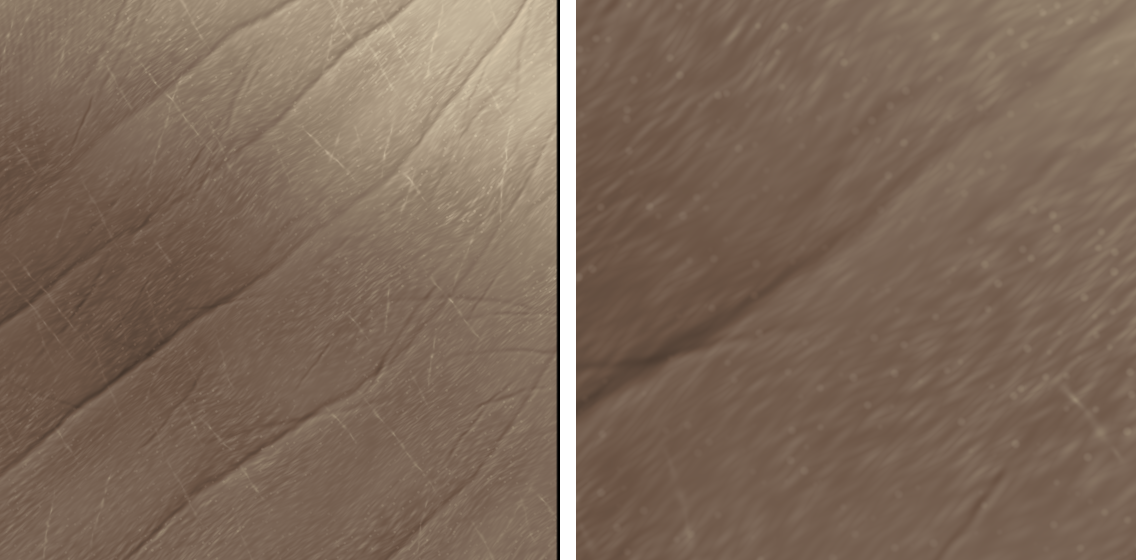
Left: the whole. Right: its middle third, enlarged.
Reproduce this texture procedurally as a Shadertoy shader.

```glsl
// Close view of creased skin: soft uneven light, diagonal folds, beaded pale scratches, short bright streaks.
#define FOLD_SPACING 0.29
#define FOLD_DEPTH 0.25
#define WRINKLES 46
#define WRINKLE_DEPTH 0.18
#define SCRATCHES 64
#define SCRATCH_LIGHT 0.34
#define STREAK_ANGLE 0.80
#define STREAK_LIGHT 0.24
#define RIDGE_COUNT 78.0
#define RIDGE_LIGHT 0.045
#define GLINT_LIGHT 0.22

const float TAU = 6.2831853;

vec2 hash2(vec2 p) {
    vec3 q = fract(p.xyx * vec3(0.1031, 0.1030, 0.0973));
    q += dot(q, q.yzx + 33.33);
    return fract((q.xx + q.yz) * q.zy);
}

vec2 rotate(vec2 p, float a) {
    return vec2(cos(a) * p.x + sin(a) * p.y, cos(a) * p.y - sin(a) * p.x);
}

// Layered sines, about -1 to 1
float waves(vec2 p) {
    return 0.5 * sin(p.x + 1.7 * sin(p.y * 0.8))
         + 0.3 * sin(p.y * 1.9 + 1.3 * sin(p.x * 1.3) + 2.0)
         + 0.2 * sin((p.x - p.y) * 3.1 + 4.0);
}

// Cellular noise: soft spots of random brightness around scattered points
float spots(vec2 p) {
    vec2 id = floor(p);
    float light = 0.0;
    for (int y = -1; y <= 1; y++)
    for (int x = -1; x <= 1; x++) {
        vec2 cell = id + vec2(x, y);
        vec2 h = hash2(cell);
        vec2 d = cell + h - p;
        float power = fract(7.3 * h.x + 13.7 * h.y);
        light = max(light, power * exp(-4.0 * dot(d, d)));
    }
    return light;
}

float bump(float d, float width) {
    return exp(-d * d / (width * width));
}

// Dark groove with a lit lip below it
float groove(float d, float width) {
    return 0.55 * bump(d + 2.0 * width, 1.1 * width) - bump(d, width);
}

// Bent tapered stroke: x along it, y across it, z fade towards its ends
vec3 stroke(vec2 p, vec2 centre, float angle, float halfLength, float bend) {
    vec2 q = rotate(p - centre, angle);
    q.y += bend * q.x * q.x + 0.0022 * waves(vec2(q.x * 70.0, bend * 20.0));
    return vec3(q, 1.0 - smoothstep(0.35, 1.0, abs(q.x) / halfLength));
}

float lightField(vec2 p) {
    float tone = 0.15 + 0.17 * p.x;
    tone += 0.42 * smoothstep(0.45, 1.05, p.y + 0.3 * (p.x - 0.5));
    tone += 0.28 * exp(-7.0 * dot(p - vec2(0.92, 0.97), p - vec2(0.92, 0.97)));
    tone -= 0.20 * exp(-9.0 * dot(p - vec2(0.15, 0.45), p - vec2(0.15, 0.45)));
    tone += 0.10 * exp(-12.0 * dot(p - vec2(0.08, 0.05), p - vec2(0.08, 0.05)));
    return tone + 0.06 * waves(rotate(p, 0.7) * vec2(6.0, 17.0));
}

float folds(vec2 p) {
    float sum = 0.0;
    float height = p.y - 0.15 - 0.78 * p.x - 1.6 * pow(max(p.x - 0.68, 0.0), 2.0);
    for (int i = -2; i <= 2; i++) {
        float k = float(i);
        float path = FOLD_SPACING * k - 0.03 * k * k + 0.022 * waves(vec2(p.x * 9.0, k * 2.3))
                   + 0.003 * waves(vec2(p.x * 60.0, k));
        float d = 0.78 * (height - path);
        float strength = (1.0 - 0.17 * abs(k)) * (0.75 + 0.4 * sin(p.x * 8.0 + k * 2.0));
        float shade = smoothstep(-0.005, 0.005, d) * exp(-max(d, 0.0) / 0.03);
        sum += strength * (groove(d, 0.005) - 0.5 * shade + 0.35 * bump(d + 0.02, 0.016));
    }
    return sum;
}

float wrinkles(vec2 p) {
    float sum = 0.0;
    for (int i = 0; i < WRINKLES; i++) {
        vec2 a = hash2(vec2(i, 11)), b = hash2(vec2(i, 47));
        vec2 centre = vec2(a.x, pow(a.y, 0.75));
        float angle = mix(0.55, 1.1, centre.y) + 0.5 * (b.x - 0.5);
        if (i % 6 == 0) { centre *= vec2(1.0, 0.5); angle = 0.7 * (b.x - 0.5); }
        vec3 s = stroke(p, centre, angle, mix(0.07, 0.22, b.y), 2.4 * (a.x - 0.5));
        float broken = 0.75 + 0.4 * waves(vec2(s.x * 40.0, a.x * 20.0));
        sum += s.z * broken * (0.4 + 0.6 * b.x) * groove(s.y, mix(0.002, 0.0045, b.y));
    }
    return sum;
}

float scratches(vec2 p) {
    float sum = 0.0;
    for (int i = 0; i < SCRATCHES; i++) {
        vec2 centre = hash2(vec2(i, 83)), b = hash2(vec2(i, 129));
        float angle = (i % 3 == 0 ? 1.2 : -1.05) + 0.6 * (b.x - 0.5);
        vec3 s = stroke(p, centre, angle, mix(0.04, 0.16, b.y * b.y), b.x - 0.5);
        float beads = 0.55 + 0.55 * waves(vec2(s.x * 210.0, b.x * 9.0 + s.x * 60.0));
        float width = 0.0024 + 0.0008 * sin(s.x * 170.0);
        sum += s.z * max(beads, 0.1) * (0.3 + 0.7 * b.x) * bump(s.y, width);
    }
    return sum;
}

float microRelief(vec2 p) {
    vec2 q = rotate(p, STREAK_ANGLE) + vec2(0.0, 0.014 * waves(p * 11.0));
    float patches = 0.7 + 0.4 * waves(p * 15.0 + 3.0);
    // Two crossing sets of hair-thin dashes
    float streaks = spots(q * vec2(36.0, 190.0));
    streaks += 0.8 * spots(rotate(q, -0.3) * vec2(44.0, 210.0) + 31.0);
    float glints = smoothstep(0.65, 1.0, spots(p * 95.0 + 7.0));
    float cornerMask = smoothstep(0.55, 0.95, p.y - p.x);
    float slantMask = smoothstep(0.25, -0.45, p.y + 0.4 * p.x - 0.35);
    float slant = sin(TAU * RIDGE_COUNT * (q.y + 0.15 * q.x) + 1.5 * waves(p * 23.0));
    float upright = sin(TAU * RIDGE_COUNT * (p.x + 0.012 * waves(p * 9.0)));
    float ridges = slant * (0.2 + 1.6 * slantMask) + upright * cornerMask;
    return STREAK_LIGHT * (patches * (streaks - 0.8) + 0.05)
         + RIDGE_LIGHT * patches * ridges + GLINT_LIGHT * max(patches, 0.0) * glints;
}

vec3 skinColour(float tone) {
    vec3 c = mix(vec3(0.42, 0.33, 0.27), vec3(0.49, 0.41, 0.35), clamp(tone * 4.0, 0.0, 1.0));
    c = mix(c, vec3(0.57, 0.50, 0.42), clamp(tone * 4.0 - 1.0, 0.0, 1.0));
    c = mix(c, vec3(0.68, 0.61, 0.52), clamp(tone * 4.0 - 2.0, 0.0, 1.0));
    c = mix(c, vec3(0.77, 0.71, 0.61), clamp(tone * 4.0 - 3.0, 0.0, 1.0));
    return c * (1.0 + 0.8 * clamp(tone, -0.5, 0.0) + 0.4 * max(tone - 1.0, 0.0));
}

void mainImage(out vec4 fragColor, in vec2 fragCoord) {
    vec2 p = fragCoord / iResolution.xy;
    float tone = lightField(p) + FOLD_DEPTH * folds(p) + WRINKLE_DEPTH * wrinkles(p);
    tone += SCRATCH_LIGHT * scratches(p) + microRelief(p);
    // Dark right margin
    vec3 colour = skinColour(tone) * (1.0 - smoothstep(0.992, 0.997, p.x));
    fragColor = vec4(colour, 1.0);
}
```
